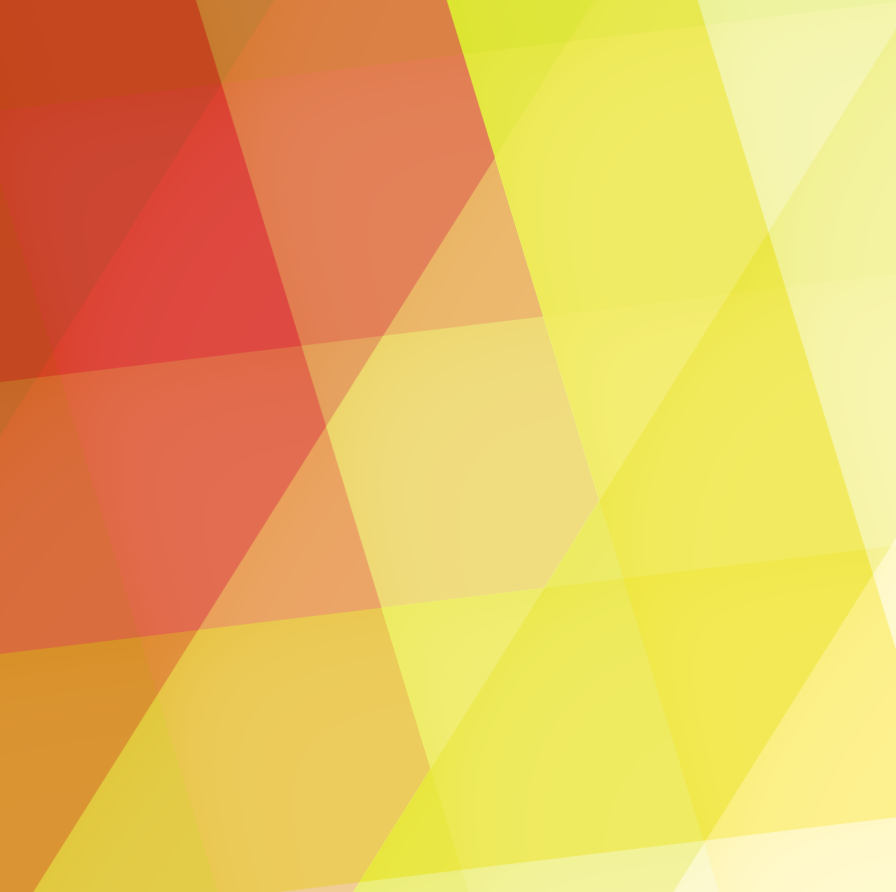
This background is drawn by a Shadertoy shader. Its source:

```glsl
// Three families of translucent slanted bands crossing from deep red to pale yellow.

// Adds a colour step at each whole number of u, with a soft shade just past the edge.
vec3 bands(float u, vec3 first, vec3 second, vec3 third, vec3 fourth) {
    vec3 steps[4] = vec3[4](first, second, third, fourth);
    float blur = 0.75 * fwidth(u);
    vec3 sum = vec3(0.0);
    for (int i = 0; i < 4; i++) {
        float past = u - float(i + 1);
        float edge = smoothstep(-blur, blur, past);
        vec3 shade = vec3(2.0, 4.0, 11.0) * exp(-6.0 * max(past, 0.0));
        sum += edge * (steps[i] - shade);
    }
    return sum;
}

void mainImage(out vec4 fragColor, in vec2 fragCoord) {
    // Canvas position, measured down from the top left
    vec2 p = fragCoord / iResolution.xy;
    p.y = 1.0 - p.y;

    // Band coordinates: each edge lies on a whole number
    float steep = (p.x - 0.304 * p.y) * 3.572 + 1.219;
    float shallow = (p.y + 0.1215 * p.x) * 3.282 + 0.594;
    float diagonal = (p.x + 0.626 * p.y) * 2.8 + 0.143;

    // Layered colour on a 0 to 255 scale
    vec3 color = vec3(187.0, 71.0, 12.0);
    color += bands(steep, vec3(9, 0, 20), vec3(5, 56, 25), vec3(4, 109, -10), vec3(6, 15, 80));
    color += bands(shallow, vec3(8, 0, 20), vec3(4, 36, 16), vec3(1, 39, -10), vec3(5, 5, 66));
    color += bands(diagonal, vec3(18, 2, 13), vec3(9, 56, 22), vec3(-2, 62, -20), vec3(10, 10, 55));

    // Green saturates to yellow, rising a little where the tint turns pale
    color.b = min(color.b, 208.0);
    color.g = min(color.g, 222.0 + 0.13 * color.b);
    fragColor = vec4(clamp(color / 255.0, 0.0, 1.0), 1.0);
}
```
